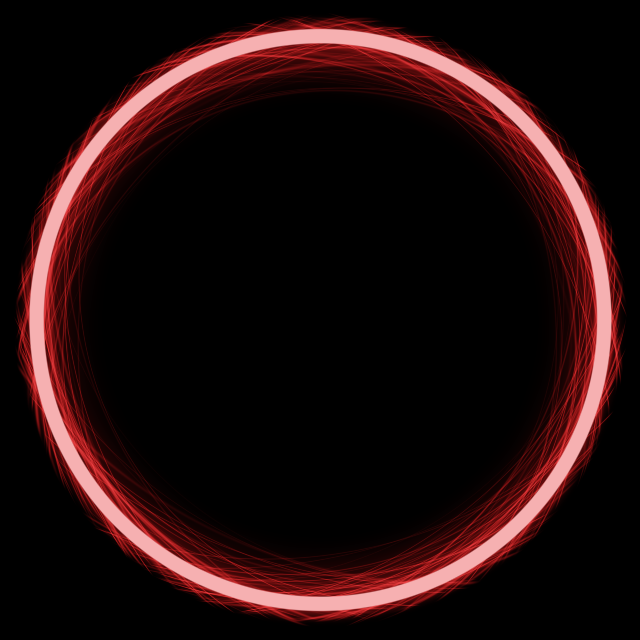
This background is drawn by a three.js fragment shader. Its source:

```glsl
// A pale glowing ring wrapped in fine, crossing red light strands on black.
varying vec2 vUv;

const vec2 CENTER = vec2(0.5007, 0.5);
const float RING_RADIUS = 0.4435;
const float RING_HALF_WIDTH = 0.0112;
const float EDGE_SOFTNESS = 0.0014;
const float INNER_LIMIT = 0.325;   // strands and glow vanish here
const float OUTER_LIMIT = 0.481;   // longest strand tips
const float INNER_FALLOFF = 0.028;
const float OUTER_FALLOFF = 0.010;
const float INNER_GLOW = 0.40;
const float OUTER_GLOW = 0.42;
const float STRAND_GAIN = 0.42;
const int STRAND_COUNT = 220;
const float GOLDEN_ANGLE = 2.39996;
const vec3 RING_COLOR = vec3(0.965, 0.69, 0.695);

float hash(float n) {
  return fract(sin(n * 12.9898) * 43758.5453);
}

// Light of one shallow arc that bows towards the centre and ends past the ring.
float strand(vec2 p, float radius, float id) {
  float angle = id * GOLDEN_ANGLE + 0.7 * hash(id + 0.13);
  float nearest = mix(0.338, 0.442, sqrt(hash(id + 0.37)));
  float bend = mix(0.48, 0.95, hash(id + 0.59));
  float width = mix(0.0008, 0.0024, pow(hash(id + 0.71), 3.0));
  float tip = mix(0.462, OUTER_LIMIT, sqrt(hash(id + 0.83)));

  vec2 direction = vec2(cos(angle), sin(angle));
  vec2 arcCenter = direction * (nearest - bend);
  float offset = (length(p - arcCenter) - bend) / width;
  float power = mix(0.15, 1.0, pow(hash(id + 0.97), 2.0));
  float tipFade = 1.0 - smoothstep(tip - 0.008, tip, radius);
  return power * exp(-offset * offset) * tipFade;
}

// Soft light on both sides of the ring, uneven around its circumference.
float ringGlow(float radius, float angle) {
  float inside = max(RING_RADIUS - RING_HALF_WIDTH - radius, 0.0);
  float outside = max(radius - RING_RADIUS - RING_HALF_WIDTH, 0.0);
  float variation = 1.0 + 0.16 * sin(2.0 * angle - 2.2)
                  + 0.10 * sin(5.0 * angle + 0.8)
                  + 0.06 * sin(13.0 * angle + 90.0 * radius);
  float innerLight = INNER_GLOW * exp(-inside / INNER_FALLOFF);
  float outerLight = OUTER_GLOW * exp(-outside / OUTER_FALLOFF);
  float light = radius < RING_RADIUS ? innerLight : outerLight;
  return light * variation * (1.0 - smoothstep(0.460, OUTER_LIMIT, radius));
}

// Deep red that warms towards pink as it brightens.
vec3 heatColor(float heat) {
  float red = 0.95 * (1.0 - exp(-1.25 * heat));
  float pink = 0.11 * red + 0.22 * pow(red, 4.0);
  return vec3(red, pink, pink * 1.03);
}

void main() {
  vec2 p = vUv - CENTER;
  float radius = length(p);
  vec3 color = vec3(0.0);

  if (radius > INNER_LIMIT && radius < OUTER_LIMIT) {
    // Strands strengthen towards the ring.
    float strands = 0.0;
    for (int i = 0; i < STRAND_COUNT; i++) {
      strands += strand(p, radius, float(i) + 1.0);
    }
    float approach = smoothstep(INNER_LIMIT, RING_RADIUS, radius);
    float heat = strands * STRAND_GAIN * mix(0.25, 1.6, approach * approach);
    float innerFade = smoothstep(INNER_LIMIT, 0.385, radius);
    heat += ringGlow(radius, atan(p.y, p.x)) * innerFade;
    color = heatColor(heat * smoothstep(INNER_LIMIT, 0.35, radius));

    // Solid ring over the strands.
    float ringDistance = abs(radius - RING_RADIUS) - RING_HALF_WIDTH;
    float ringMask = 1.0 - smoothstep(-EDGE_SOFTNESS, EDGE_SOFTNESS, ringDistance);
    color = mix(color, RING_COLOR, ringMask);
  }

  gl_FragColor = vec4(color, 1.0);
}
```
